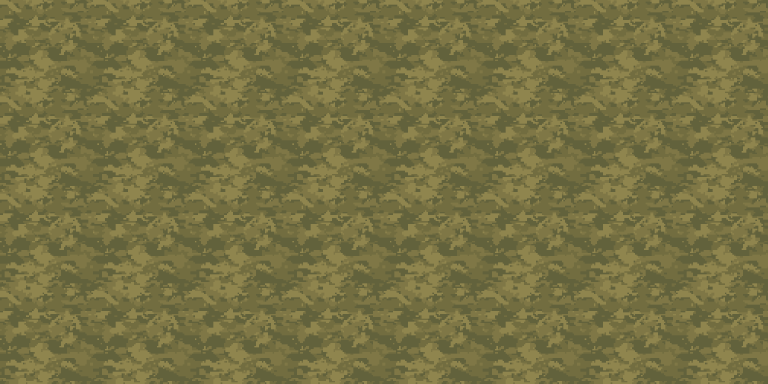
Reproduce this pattern procedurally as a Shadertoy shader.

```glsl
// Blocky olive camouflage: a seamless square tile split into small cells.
// Wrapped gradient noise is thresholded into four stacked colour layers;
// a leaning column gathers the lightest flecks into a cluster.

const float TILES_DOWN = 3.94;             // repeats per canvas height
const vec2 CELLS = vec2(64.0);             // blocks in one tile
const vec2 CLUSTER_CENTER = vec2(0.38, 0.15);
const float CLUSTER_LEAN = 0.10;
const float TAU = 6.2831853;
const int SAMPLES = 3;                     // antialiasing grid per axis

const vec3 DARK_OLIVE = vec3(0.384, 0.383, 0.236);
const vec3 OLIVE = vec3(0.446, 0.428, 0.250);
const vec3 KHAKI = vec3(0.498, 0.468, 0.275);
const vec3 SAND = vec3(0.562, 0.520, 0.305);

// Noise lattices: wide streaks below, rounder ragged patches on top
const vec2 STREAK_LATTICE = vec2(4.0, 8.0);
const vec2 PATCH_LATTICE = vec2(6.0, 8.0);
const vec3 OCTAVE_WEIGHTS = vec3(0.42, 0.34, 0.24);

// Layer cut levels and pull of the cluster on each layer
const float OLIVE_CUT = 0.020;
const float KHAKI_CUT = 0.070;
const float SAND_CUT = 0.120;
const float KHAKI_PULL = 0.05;
const float SAND_PULL = 0.14;

float hash(vec2 p) {
    return fract(sin(dot(p, vec2(127.1, 311.7))) * 43758.5453);
}

// Slope at one lattice corner, measured along the offset d
float cornerSlope(vec2 corner, vec2 d, vec2 period, float seed) {
    // Half-step shift keeps mod away from its rounding edge
    vec2 wrapped = floor(mod(corner + 0.5, period)) + seed;
    float angle = TAU * hash(wrapped);
    return dot(vec2(cos(angle), sin(angle)), d);
}

// Gradient noise around zero that wraps after `period` lattice steps
float wrappedNoise(vec2 uv, vec2 period, float seed) {
    vec2 p = uv * period;
    vec2 i = floor(p);
    vec2 f = p - i;
    vec2 w = f * f * (3.0 - 2.0 * f);
    vec2 e = vec2(1.0, 0.0);
    float low = mix(cornerSlope(i, f, period, seed),
                    cornerSlope(i + e, f - e, period, seed), w.x);
    float high = mix(cornerSlope(i + e.yx, f - e.yx, period, seed),
                     cornerSlope(i + 1.0, f - 1.0, period, seed), w.x);
    return mix(low, high, w.y);
}

// Three octaves over a wrapping tile coordinate
float fractalNoise(vec2 uv, vec2 lattice, float seed) {
    vec3 octaves = vec3(wrappedNoise(uv, lattice, seed),
                        wrappedNoise(uv, lattice * 2.0, seed + 17.0),
                        wrappedNoise(uv, lattice * 4.0, seed + 41.0));
    return dot(octaves, OCTAVE_WEIGHTS);
}

// One leaning cluster per tile, fading above and below its centre
float clusterField(vec2 uv) {
    vec2 d = uv - CLUSTER_CENTER;
    float column = cos(TAU * (d.x - CLUSTER_LEAN * sin(TAU * d.y)));
    return column * (0.6 + 0.4 * cos(TAU * d.y));
}

vec3 camouflage(vec2 p) {
    // Snap to the centre of a block inside the repeating tile
    vec2 tile = fract(p * TILES_DOWN);
    vec2 uv = (floor(tile * CELLS) + 0.5) / CELLS;
    float cluster = clusterField(uv);

    float olive = fractalNoise(uv, STREAK_LATTICE, 3.0);
    float khaki = fractalNoise(uv, STREAK_LATTICE, 131.0) + KHAKI_PULL * cluster;
    float sand = fractalNoise(uv, PATCH_LATTICE, 277.0) + SAND_PULL * cluster;

    vec3 color = mix(DARK_OLIVE, OLIVE, step(OLIVE_CUT, olive));
    color = mix(color, KHAKI, step(KHAKI_CUT, khaki));
    return mix(color, SAND, step(SAND_CUT, sand));
}

void mainImage(out vec4 fragColor, in vec2 fragCoord) {
    // Average a small sample grid to smooth the block edges
    vec3 total = vec3(0.0);
    for (int y = 0; y < SAMPLES; y++) {
        for (int x = 0; x < SAMPLES; x++) {
            vec2 offset = (vec2(x, y) + 0.5) / float(SAMPLES) - 0.5;
            total += camouflage((fragCoord + offset) / iResolution.y);
        }
    }
    fragColor = vec4(total / float(SAMPLES * SAMPLES), 1.0);
}
```
